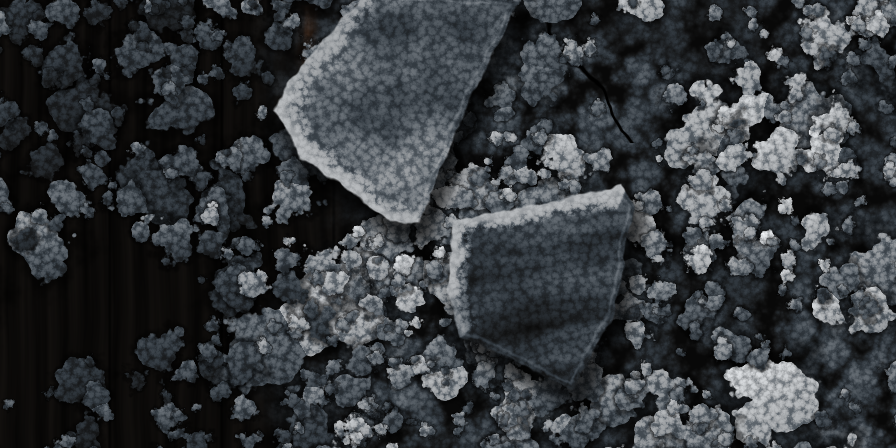
A Shadertoy shader for this texture:

```glsl
// Broken ice: two clear shards among frosty crumbs on dark wet planks.

const vec2 SUN = vec2(-0.45, 0.89);
const vec2 UPPER_SHARD[8] = vec2[8](
    vec2(0.82, 1.02), vec2(1.16, 1.0), vec2(1.05, 0.78), vec2(0.935, 0.505),
    vec2(0.87, 0.505), vec2(0.67, 0.65), vec2(0.612, 0.75), vec2(0.645, 0.82));
const vec2 LOWER_SHARD[8] = vec2[8](
    vec2(1.015, 0.51), vec2(1.2, 0.545), vec2(1.39, 0.585), vec2(1.415, 0.54),
    vec2(1.37, 0.3), vec2(1.28, 0.13), vec2(1.03, 0.25), vec2(1.0, 0.35));

vec2 hash2(vec2 c) {
    vec3 q = fract(c.xyx * vec3(0.1031, 0.1030, 0.0973));
    q += dot(q, q.yzx + 33.33);
    return fract((q.xx + q.yz) * q.zy);
}

float fade(float from, float to, float x) {
    return 1.0 - smoothstep(from, to, x);
}

// Distance to the nearest scattered point
float cells(vec2 p) {
    vec2 id = floor(p), f = fract(p);
    float nearest = 2.0;
    for (int y = -1; y <= 1; y++)
    for (int x = -1; x <= 1; x++) {
        vec2 o = vec2(x, y);
        vec2 r = o + hash2(id + o) - f;
        nearest = min(nearest, dot(r, r));
    }
    return sqrt(nearest);
}

// Layered cellular noise, about 0.3 to 0.8
float frost(vec2 p) {
    float sum = 0.0, amp = 0.53;
    for (int i = 0; i < 4; i++) {
        sum += amp * (1.0 - cells(p));
        p = mat2(1.6, 1.2, -1.2, 1.6) * p + 17.0;
        amp *= 0.5;
    }
    return sum;
}

// Layered sines for broad drifts, about -1 to 1
float drift(vec2 p) {
    float sum = 0.0, amp = 0.55;
    for (int i = 0; i < 4; i++) {
        sum += amp * sin(p.x + 1.3 * sin(p.y + float(i)));
        p = mat2(1.4, 1.2, -1.2, 1.4) * p + 2.0;
        amp *= 0.55;
    }
    return sum;
}

float spot(vec2 p, vec2 centre, vec2 radius) {
    vec2 q = (p - centre) / radius;
    return exp(-dot(q, q));
}

float polygon(vec2 p, vec2 v[8]) {
    float d = dot(p - v[0], p - v[0]), side = 1.0;
    for (int i = 0, j = 7; i < 8; j = i, i++) {
        vec2 e = v[j] - v[i], w = p - v[i];
        vec2 b = w - e * clamp(dot(w, e) / dot(e, e), 0.0, 1.0);
        d = min(d, dot(b, b));
        bvec3 c = bvec3(p.y >= v[i].y, p.y < v[j].y, e.x * w.y > e.y * w.x);
        if (all(c) || all(not(c))) side = -side;
    }
    return side * sqrt(d);
}

// Cool greys, with soft highlights
vec3 iceColor(float tone) {
    tone = min(tone, 0.6 + 0.45 * (tone - 0.6));
    float tint = smoothstep(0.03, 0.25, tone) * mix(1.0, 0.4, smoothstep(0.35, 0.7, tone));
    return tone + vec3(-0.03, 0.0, 0.028) * tint;
}

// How likely a crumb is to lie here
float density(vec2 p) {
    float d = mix(0.55, 0.85, smoothstep(0.4, 0.8, p.x));
    d -= 0.7 * spot(p, vec2(0.12, 0.3), vec2(0.36, 0.17));
    d -= 0.75 * spot(p, vec2(1.38, 0.87), vec2(0.26, 0.3));
    d += 0.4 * spot(p, vec2(0.9, 0.43), vec2(0.13, 0.1));
    return d - 0.65 * spot(p, vec2(1.83, 0.14), vec2(0.23, 0.2));
}

// Where the sun strikes the crumbs
float sunlight(vec2 p) {
    return mix(0.5, 0.95, smoothstep(0.25, 0.85, p.x))
        + 0.6 * spot(p, vec2(0.88, 0.42), vec2(0.14, 0.1))
        + 0.45 * spot(p, vec2(1.68, 0.58), vec2(0.2, 0.32))
        + 0.25 * spot(p, vec2(0.3, 0.53), vec2(0.25, 0.07));
}

vec3 planks(vec2 p) {
    float grain = drift(vec2(p.x * 110.0 + drift(p * 5.0), p.y * 3.0));
    float seam = smoothstep(0.0, 0.006, abs(mod(p.x, 0.25) - 0.245));
    vec3 wood = vec3(0.048, 0.042, 0.037) * (0.9 + 0.5 * grain) * mix(0.3, 1.0, seam);
    return wood + vec3(0.5, 0.22, 0.05) * spot(p, vec2(0.69, 0.9), vec2(0.02, 0.06)) * (0.6 + 0.5 * grain);
}

// Paints one layer of rough lumps, with dark gaps around them
vec3 addCrumbs(vec3 under, vec2 p, float size, float share, float grain, float soft) {
    vec2 q = p / size, id = floor(q);
    float seed = floor(7.0 / size), best = 3.0, tone = 0.0;
    float wobble = 1.0 * (0.53 - frost(q * 1.3 + seed));
    for (int y = -1; y <= 1; y++)
    for (int x = -1; x <= 1; x++) {
        vec2 c = id + vec2(x, y);
        vec2 a = hash2(c + seed), b = hash2(c + seed + 50.0);
        vec2 centre = c + 0.5 + 0.7 * (a - 0.5);
        float radius = mix(0.25, 0.6, b.x);
        float d = length(q - centre) - radius + wobble;
        if (b.y < share * density(centre * size) && d < best) {
            best = d;
            tone = mix(0.2, 0.75, a.x * a.y + 0.3 * b.x) * (0.95 + 0.22 * dot(q - centre, SUN) / radius);
        }
    }
    tone *= sunlight(p) * mix(0.6, 1.35, grain);
    under *= mix(0.45, 1.0, smoothstep(0.0, 0.3, best));
    return mix(under, iceColor(tone), fade(-soft, soft, best * size));
}

// Paints a clear shard with a frosted rim on the edges that face rimDir
vec3 addShard(vec3 under, vec2 p, vec2 shape[8], vec2 rimDir, float rimWidth, float body, float grain, float soft) {
    vec2 rough = p + 0.005 * vec2(drift(p * 45.0), drift(p.yx * 50.0));
    float d = polygon(rough, shape);
    float facing = (polygon(p + 0.02 * rimDir, shape) - polygon(p, shape)) / 0.02;
    float ragged = rimWidth * (0.85 + 0.5 * drift(p * 28.0) + 0.5 * (grain - 0.5));
    float rim = fade(0.25 * ragged, ragged + 0.01, -d) * smoothstep(0.1, 0.6, facing);
    float edge = fade(0.0, 0.006, abs(d + 0.012));
    float tone = body * mix(0.7, 1.3, grain) + 0.1 * edge;
    tone = mix(tone, 0.68 + 0.25 * grain, 0.9 * rim);
    float shadow = polygon(p + 0.04 * SUN, shape);
    under *= mix(0.3, 1.0, smoothstep(-0.02, 0.04, shadow));
    return mix(under, iceColor(tone), fade(-soft, soft, d));
}

void mainImage(out vec4 fragColor, in vec2 fragCoord) {
    vec2 p = fragCoord / iResolution.y;
    float soft = 1.3 / iResolution.y;
    float grain = smoothstep(0.3, 0.78, frost(p * 55.0));
    float mottle = smoothstep(0.35, 0.75, frost(p * 11.0 + 5.0));

    // Planks, then the thin frozen sheet with a crack
    float sheet = smoothstep(0.5, 0.95, p.x + 0.15 * drift(p * 9.0));
    float slush = 0.03 + 0.36 * mottle * mix(0.5, 1.0, grain) * (0.75 + 0.45 * drift(p * 7.0));
    float crack = abs(p.x - 1.22 - 0.75 * (0.95 - p.y) - 0.02 * drift(p * 20.0));
    slush *= mix(1.0, smoothstep(0.002, 0.008, crack), step(0.68, p.y));
    vec3 color = mix(planks(p), iceColor(slush), sheet);

    // Crumbs from large to small
    color = addCrumbs(color, p, 0.16, 0.75, grain, soft);
    color = addCrumbs(color, p, 0.085, 0.5, grain, soft);
    color = addCrumbs(color, p, 0.048, 0.28, grain, soft);
    color = addCrumbs(color, p, 0.026, 0.12, grain, soft);

    // Shards: the upper clouded, the lower dark with level bands
    float cloud = 0.33 + 0.09 * drift(p * 13.0) + 0.06 * drift(p.yx * 31.0)
        + 0.6 * (0.75 - p.y) * step(p.y, 0.75) - 0.5 * max(p.x - 0.92, 0.0);
    float bands = 0.2 + 0.07 * drift(vec2(p.x * 5.0, p.y * 42.0 - p.x * 6.0))
        + 0.05 * drift(p * 16.0) + 0.3 * (p.y - 0.36);
    color = addShard(color, p, UPPER_SHARD, vec2(-0.9, -0.43), 0.045, cloud, grain, soft);
    color = addShard(color, p, LOWER_SHARD, vec2(-0.6, 0.8), 0.04, bands, grain, soft);

    fragColor = vec4(clamp(color, 0.0, 1.0), 1.0);
}
```
